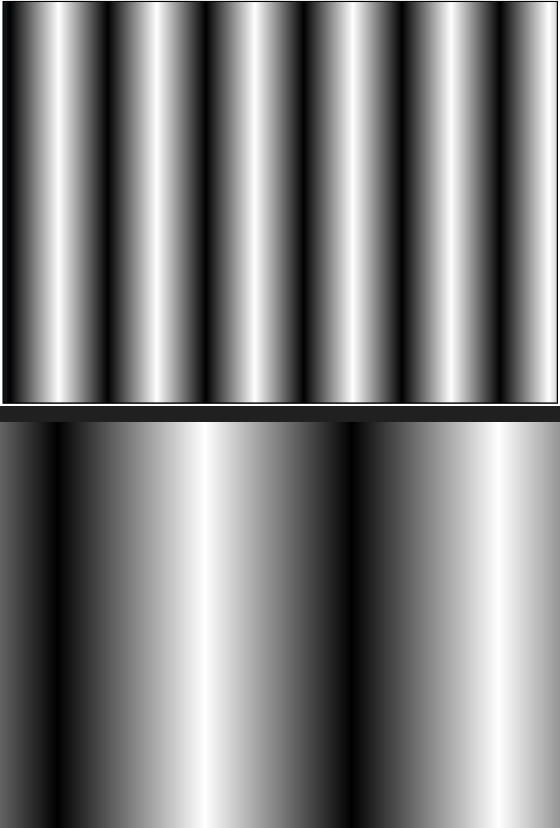
Top, the full canvas; bottom, a detail of the centre.
Reproduce this pattern procedurally as a Shadertoy shader.

```glsl
#define PERIOD 0.1751
#define FIRST_DARK 0.0174
#define LINE_WIDTH 0.0023
#define FRAME_MIN vec2(0.0056, 0.0052)
#define FRAME_INSET_MAX vec2(0.0048, 0.0026)
#define EDGE_TINT vec3(0.05, 0.08, 0.09)

// Triangle wave: 0 at each dark band, 1 halfway between
float bandBrightness(float x) {
    float phase = fract((x - FIRST_DARK) / PERIOD);
    return 1.0 - abs(2.0 * phase - 1.0);
}

// Signed distance to an axis-aligned rectangle
float boxDistance(vec2 p, vec2 lo, vec2 hi) {
    vec2 q = abs(p - 0.5 * (lo + hi)) - 0.5 * (hi - lo);
    return length(max(q, 0.0)) + min(max(q.x, q.y), 0.0);
}

void mainImage(out vec4 fragColor, in vec2 fragCoord) {
    // Canvas width is one unit
    float pixel = 1.0 / iResolution.x;
    vec2 p = fragCoord * pixel;
    vec2 canvas = vec2(1.0, iResolution.y * pixel);

    // Vertical bands, with a faint cool tint left of the first dark one
    vec3 color = vec3(bandBrightness(p.x));
    float beforeFirst = 1.0 - step(FIRST_DARK, p.x);
    color = mix(color, color * EDGE_TINT / 0.09, beforeFirst);

    // White margin and thin black frame
    float d = boxDistance(p, FRAME_MIN, canvas - FRAME_INSET_MAX);
    float outside = smoothstep(-0.5 * pixel, 0.5 * pixel, d);
    color = mix(color, vec3(1.0), outside);
    float lineDistance = abs(d) - 0.5 * LINE_WIDTH;
    float line = 1.0 - smoothstep(-0.5 * pixel, 0.5 * pixel, lineDistance);
    color = mix(color, vec3(0.0), line);

    fragColor = vec4(color, 1.0);
}
```
